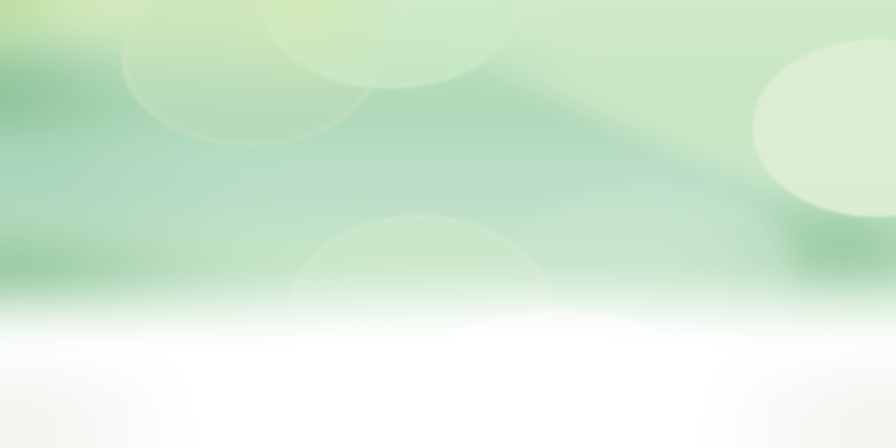
A Shadertoy shader for this background:

```glsl
// Soft green bokeh backdrop: pale oval lights above a white mist.

const vec3 LEAF  = vec3(0.82, 0.92, 0.78);
const vec3 SAGE  = vec3(0.69, 0.85, 0.73);
const vec3 AQUA  = vec3(0.73, 0.87, 0.78);
const vec3 MINT  = vec3(0.78, 0.90, 0.79);
const vec3 SHADE = vec3(0.55, 0.76, 0.60);
const vec3 LIME  = vec3(0.83, 0.91, 0.70);
const vec3 CREAM = vec3(0.87, 0.94, 0.84);
const vec3 MIST  = vec3(0.998, 1.0, 0.998);
const vec3 PAPER = vec3(0.945, 0.955, 0.935);

// Gaussian falloff inside an ellipse of the given size.
float glow(vec2 p, vec2 center, vec2 size) {
    vec2 d = (p - center) / size;
    return exp(-dot(d, d));
}

// Filled ellipse with a soft border; blur is relative to the radius.
float oval(vec2 p, vec2 center, vec2 radius, float blur) {
    float d = length((p - center) / radius);
    return 1.0 - smoothstep(1.0 - blur, 1.0 + blur, d);
}

// Thin bright ring just inside the border of an ellipse.
float rim(vec2 p, vec2 center, vec2 radius, float width) {
    float d = (length((p - center) / radius) - 0.97) / width;
    return exp(-d * d);
}

// Lays a translucent light with a faint rim over a colour.
vec3 addLight(vec3 base, vec2 p, vec2 center, vec2 radius, vec3 tint, float alpha, float blur) {
    base = mix(base, tint, alpha * oval(p, center, radius, blur));
    return mix(base, CREAM, 0.12 * rim(p, center, radius, 0.03));
}

// Vertical colour bands of the blurred foliage.
vec3 foliage(float y) {
    vec3 color = mix(MINT, AQUA, smoothstep(0.42, 0.60, y));
    color = mix(color, SAGE, smoothstep(0.60, 0.76, y));
    return mix(color, LEAF, smoothstep(0.76, 1.0, y));
}

void mainImage(out vec4 fragColor, in vec2 fragCoord) {
    vec2 uv = fragCoord / iResolution.xy;
    vec2 p = vec2(2.0 * uv.x, uv.y);
    vec3 color = foliage(p.y);

    // Bright wash above a slanting border at the upper right
    float slope = 0.81 - 0.42 * (p.x - 1.12);
    float wash = smoothstep(-0.04, 0.07, p.y - slope) * smoothstep(0.95, 1.35, p.x);
    color = mix(color, vec3(0.81, 0.915, 0.78), 0.8 * wash);

    // Dark and tinted patches along the sides
    color = mix(color, SHADE, 0.85 * glow(p, vec2(-0.04, 0.79), vec2(0.28, 0.14)));
    color = mix(color, SHADE, 0.75 * glow(p, vec2(-0.05, 0.39), vec2(0.42, 0.13)));
    color = mix(color, SHADE, 0.65 * glow(p, vec2(1.88, 0.45), vec2(0.22, 0.11)));
    color = mix(color, vec3(0.65, 0.83, 0.73), 0.6 * glow(p, vec2(0.0, 0.61), vec2(0.35, 0.09)));
    color = mix(color, LIME, 0.6 * glow(p, vec2(0.25, 1.02), vec2(0.35, 0.11)));
    color = mix(color, vec3(0.70, 0.84, 0.55), 0.6 * glow(p, vec2(0.0, 1.03), vec2(0.12, 0.12)));

    // Oval lights
    vec2 radius = vec2(0.29, 0.198);
    vec3 olive = mix(vec3(0.73, 0.86, 0.73), vec3(0.80, 0.90, 0.73), smoothstep(0.70, 1.0, p.y));
    color = addLight(color, p, vec2(0.56, 0.87), radius, olive, 0.75, 0.03);
    color = addLight(color, p, vec2(0.872, 1.0), radius, vec3(0.80, 0.92, 0.78), 0.65, 0.04);
    color = mix(color, LIME, 0.6 * glow(p, vec2(0.68, 0.98), vec2(0.13, 0.11)));
    color = mix(color, vec3(0.79, 0.90, 0.81), 0.5 * oval(p, vec2(1.46, 0.40), vec2(0.31, 0.19), 0.18));
    color = addLight(color, p, vec2(0.938, 0.323), radius, vec3(0.81, 0.91, 0.80), 0.5, 0.025);
    color = addLight(color, p, vec2(1.953, 0.714), vec2(0.273, 0.198), vec3(0.865, 0.935, 0.83), 0.92, 0.035);

    // White mist, rising a little higher in the middle
    float lift = 0.025 * glow(p, vec2(1.15, 0.3), vec2(0.55, 0.6));
    float mist = 1.0 - smoothstep(0.20, 0.42, p.y - lift);
    color = mix(color, MIST, mist);
    color = mix(color, MIST, 0.5 * oval(p, vec2(1.25, 0.11), vec2(0.34, 0.198), 0.06));

    // Faint grey towards the lower corners
    float corner = smoothstep(0.50, 1.0, abs(p.x - 1.0)) * (1.0 - smoothstep(0.05, 0.28, p.y));
    color = mix(color, PAPER, 0.9 * corner);

    fragColor = vec4(color, 1.0);
}
```
